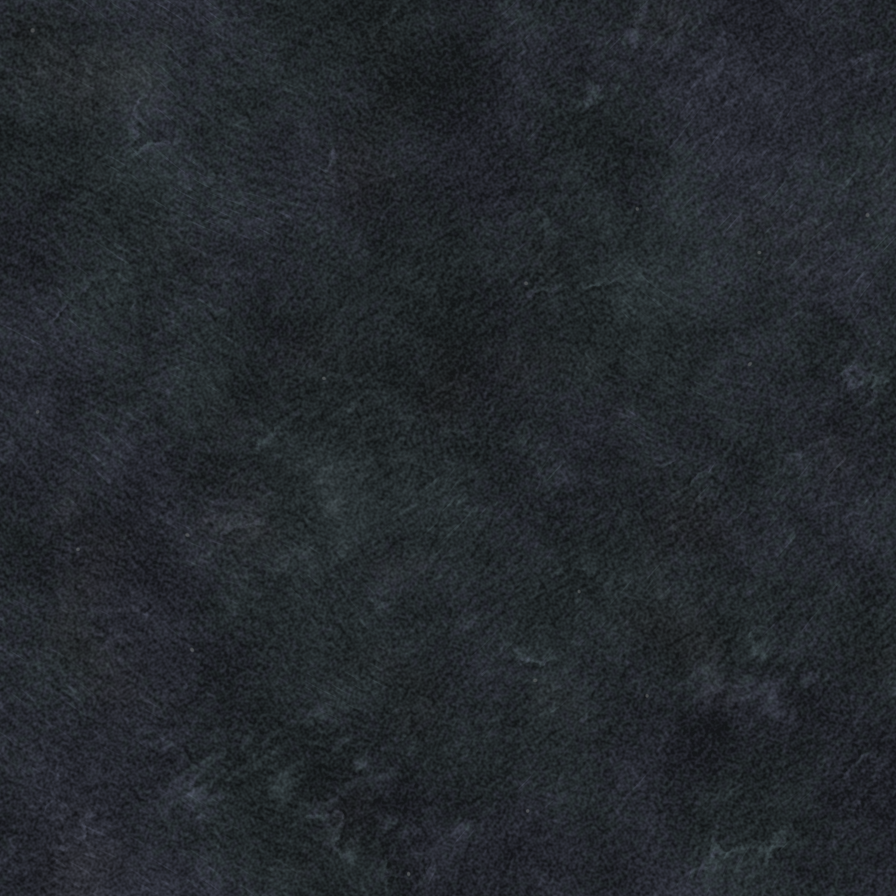
A WebGL 1 fragment shader for this texture:

```glsl
precision highp float;
// Dark blue-black slate with crisp grain, fine scratches, flaked edges and chalky fan-shaped scuffs.
uniform vec2 u_resolution;

vec2 hash2(vec2 p) {
  p = vec2(dot(p, vec2(127.1, 311.7)), dot(p, vec2(269.5, 183.3)));
  return fract(sin(p) * 43758.55);
}

vec2 gradient(vec2 cell) {
  float angle = 6.2832 * hash2(cell).x;
  return vec2(cos(angle), sin(angle));
}

// Gradient noise, roughly -0.7 to 0.7
float noise(vec2 p) {
  vec2 i = floor(p), f = fract(p);
  vec2 u = f * f * f * (f * (f * 6.0 - 15.0) + 10.0);
  vec2 e = vec2(1.0, 0.0);
  float a = dot(gradient(i), f);
  float b = dot(gradient(i + e), f - e);
  float c = dot(gradient(i + e.yx), f - e.yx);
  float d = dot(gradient(i + 1.0), f - 1.0);
  return mix(mix(a, b, u.x), mix(c, d, u.x), u.y);
}

float fbm(vec2 p) {
  float sum = 0.0, amp = 0.55;
  for (int i = 0; i < 5; i++) {
    sum += amp * noise(p);
    p = mat2(1.6, 1.2, -1.2, 1.6) * p + 5.3;
    amp *= 0.55;
  }
  return sum;
}

vec2 turn(vec2 p, float angle) {
  float c = cos(angle), s = sin(angle);
  return vec2(c * p.x + s * p.y, c * p.y - s * p.x);
}

// Overlapping fans of curved scrapes rising across the lower left
float fanScuffs(vec2 p) {
  float sum = 0.0;
  for (int i = 0; i < 4; i++) {
    float k = float(i);
    vec2 d = p - vec2(0.16, 0.3) - k * vec2(0.09, 0.065) - 0.05 * (hash2(vec2(k, 3.0)) - 0.5);
    vec2 q = d + vec2(-0.03, 0.13);
    float radius = length(q) + 0.014 * noise(p * 14.0);
    float arcs = noise(vec2(radius * 110.0, atan(q.y, q.x) * 4.0 + k * 9.0));
    sum += exp(-dot(d, d) / 0.0036) * (0.2 + 1.6 * smoothstep(0.0, 0.5, arcs));
  }
  return sum;
}

// A few tiny pale chips
float chips(vec2 p) {
  vec2 cell = floor(p * 16.0);
  vec2 rnd = hash2(cell + 40.0);
  float dist = length(fract(p * 16.0) - 0.2 - 0.6 * rnd);
  return step(0.94, hash2(cell + 71.0).y) * smoothstep(0.05, 0.015, dist);
}

void main() {
  vec2 p = gl_FragCoord.xy / u_resolution.y;
  vec2 warped = p + 0.03 * vec2(noise(p * 6.0), noise(p * 6.0 + 31.0));

  // Broad clouds and mottling
  float cloud = fbm(p * 3.2 + 2.0);
  float mottle = fbm(warped * 15.0 + 17.0);
  float tone = 0.157 + 0.085 * cloud + 0.07 * mottle;

  // Brushed streaks and sharp scratches that change direction across the stone
  float side = smoothstep(-0.15, 0.15, noise(p * 2.5 + 8.0) + 0.9 * (p.x - 0.45));
  vec2 falling = turn(warped, -0.55), rising = turn(warped, 0.85);
  float brushed = mix(noise(falling * vec2(50.0, 170.0)), noise(rising * vec2(50.0, 170.0)), side);
  float scratches = mix(noise(falling * vec2(34.0, 210.0) + 5.0),
                        noise(rising * vec2(34.0, 210.0) + 5.0), side);
  tone += 0.05 * brushed;
  tone += 0.06 * smoothstep(0.22, 0.55, scratches) * smoothstep(-0.15, 0.25, mottle + cloud);

  // Crisp grain, turned off the axes
  vec2 speckle = turn(p, 0.5);
  float grain = noise(speckle * 290.0) + 0.85 * noise(speckle.yx * 190.0 + 9.0);
  tone += 0.078 * grain;

  // Chalky patches with a scratchy surface
  float patches = smoothstep(0.1, 0.36, fbm(warped * 4.0 + 23.0));
  float scratch = smoothstep(-0.1, 0.45, noise(rising * vec2(25.0, 85.0)) + mottle);
  tone += 0.085 * patches * scratch;

  // Broken flaked edges: a lit rim beside a shaded hollow
  vec2 flake = turn(warped, 0.7) * vec2(6.0, 15.0);
  float fold = noise(flake + 51.0) + 0.3 * fbm(p * 30.0);
  float broken = smoothstep(0.02, 0.25, fbm(p * 8.0 + 63.0)) * smoothstep(-0.2, 0.2, mottle);
  float rim = smoothstep(0.07, 0.0, abs(fold));
  float hollow = smoothstep(-0.22, -0.05, fold) * smoothstep(0.0, -0.05, fold);
  tone += broken * (0.075 * rim - 0.035 * hollow);

  float fans = fanScuffs(p) * max(0.7 + 1.5 * mottle, 0.0);
  tone += 0.042 * fans;
  tone = max(tone, 0.085);

  // Teal black, slate blue and a trace of brown
  float blue = fbm(p * 4.0 + 77.0) + 0.4 * noise(speckle * 110.0)
             + 0.35 * (length(p - 0.5) - 0.42);
  vec3 tint = mix(vec3(0.85, 1.01, 1.06), vec3(0.94, 0.99, 1.19), smoothstep(-0.2, 0.22, blue));
  float brown = 0.35 * smoothstep(0.1, 0.4, fbm(p * 6.0 + 91.0)) + 0.15 * clamp(fans, 0.0, 1.0);
  tint = mix(tint, vec3(1.0, 0.99, 1.04), brown);

  vec3 color = mix(tone * tint, vec3(0.42, 0.43, 0.43), 0.6 * chips(warped));
  gl_FragColor = vec4(color, 1.0);
}
```
